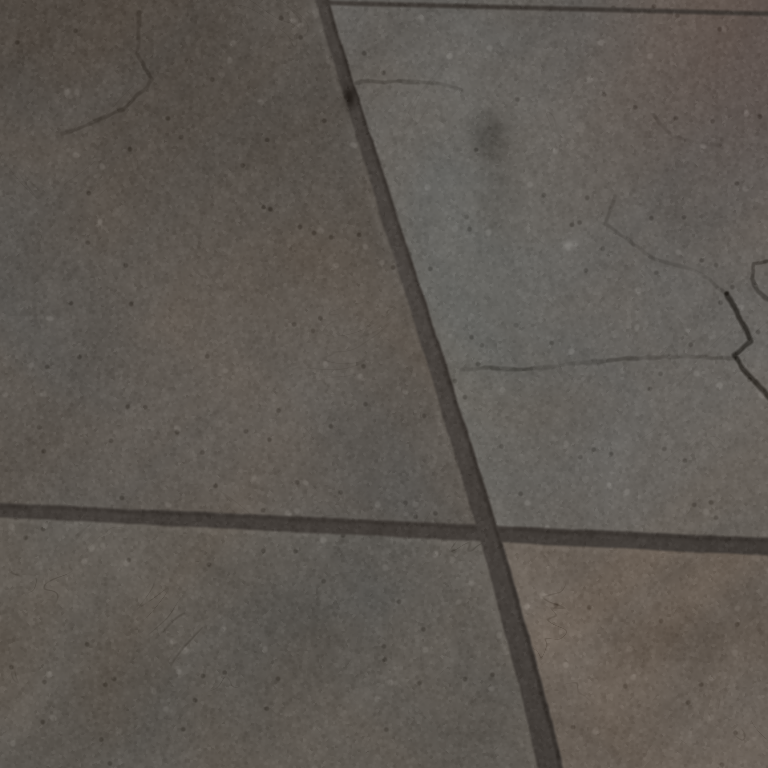
Write a Shadertoy shader that draws this texture.

```glsl
// Worn concrete slabs with dark recessed joints, hairline cracks, stains and grit.

float hash(vec2 p) {
    vec3 q = fract(p.xyx * vec3(0.1031, 0.1030, 0.0973));
    q += dot(q, q.yzx + 33.33);
    return fract((q.x + q.y) * q.z);
}

// Cellular noise: x = distance to nearest site, y = that site's random value
vec2 cellular(vec2 p) {
    vec2 base = floor(p), best = vec2(9.0, 0.0);
    for (int j = -1; j <= 1; j++)
    for (int i = -1; i <= 1; i++) {
        vec2 cell = base + vec2(i, j);
        vec2 site = cell + vec2(hash(cell), hash(cell + 57.0));
        float d = distance(p, site);
        if (d < best.x) best = vec2(d, hash(cell + 113.0));
    }
    return best;
}

// Warped sines, roughly -1 to 1
float layeredSines(vec2 p, int layers) {
    float sum = 0.0, amp = 0.5;
    for (int i = 0; i < layers; i++) {
        p += 0.7 * sin(p.yx * 1.3 + float(i) * 2.1);
        sum += amp * sin(p.x + 1.7) * sin(p.y + 0.4);
        p = mat2(1.45, 1.15, -1.15, 1.45) * p + 3.7;
        amp *= 0.68;
    }
    return sum;
}

// Soft grains with a random brightness each, -0.5 to 0.5
float grain(vec2 p) {
    vec2 c = cellular(p);
    return (c.y - 0.5) * smoothstep(0.85, 0.1, c.x);
}

// Sparse round spots; share sets how many cells hold one
float spots(vec2 p, float share, float radius) {
    vec2 c = cellular(p);
    return step(1.0 - share, c.y) * smoothstep(radius, radius * 0.3, c.x);
}

float blob(vec2 p, vec2 center, vec2 size) {
    vec2 q = (p - center) / size;
    return exp(-dot(q, q));
}

float segmentDistance(vec2 p, vec2 a, vec2 b) {
    vec2 pa = p - a, ba = b - a;
    return length(pa - ba * clamp(dot(pa, ba) / max(dot(ba, ba), 1e-6), 0.0, 1.0));
}

// Line through five points, strongest at its core
float crack(vec2 p, vec2 path[5], float width) {
    float d = 9.0;
    for (int i = 0; i < 4; i++) d = min(d, segmentDistance(p, path[i], path[i + 1]));
    return smoothstep(width, width * 0.2, d);
}

float band(float d, float halfWidth, float soft) {
    return smoothstep(halfWidth + soft, halfWidth - soft, abs(d));
}

// Slab tones, varying across the floor
vec3 slabColor(vec2 p, float rightSide, float lowerSide) {
    vec3 upper = mix(vec3(0.355, 0.335, 0.312), vec3(0.398, 0.382, 0.362), rightSide);
    vec3 lower = mix(vec3(0.370, 0.352, 0.328), vec3(0.408, 0.373, 0.340), rightSide);
    vec3 col = mix(upper, lower, lowerSide);
    col -= vec3(0.045, 0.048, 0.048) * blob(p, vec2(0.12, 1.0), vec2(0.36, 0.25));
    col -= vec3(0.030, 0.055, 0.055) * blob(p, vec2(1.0, 0.94), vec2(0.20, 0.20));
    col += vec3(0.005, 0.018, 0.022) * rightSide * blob(p, vec2(0.60, 0.58), vec2(0.13, 0.3));
    col += vec3(0.030, 0.024, 0.020) * blob(p, vec2(0.24, 0.52), vec2(0.22, 0.18));
    col -= 0.025 * blob(p, vec2(0.18, 0.14), vec2(0.20, 0.09));
    col -= 0.040 * blob(p, vec2(0.88, 0.17), vec2(0.09, 0.035));
    return col;
}

void mainImage(out vec4 fragColor, in vec2 fragCoord) {
    vec2 uv = fragCoord / iResolution.xy;
    float wobble = layeredSines(uv * 38.0, 3);
    vec2 rough = uv + 0.0035 * vec2(wobble, layeredSines(uv.yx * 45.0 + 8.0, 3));

    // Signed distances from the joint centre lines
    float bend = uv.y * (1.0 - uv.y) * 0.07 * (1.0 - uv.y);
    float steep = uv.x - (0.717 - 0.298 * uv.y + bend) + 0.0015 * wobble;
    float flatJoint = uv.y - (0.336 - 0.048 * uv.x) + 0.001 * wobble;
    float topJoint = uv.y - (1.007 - 0.025 * uv.x);
    float rightSide = smoothstep(-0.006, 0.006, steep);
    float lowerSide = smoothstep(0.006, -0.006, flatJoint);

    // Mottling and grit
    vec3 col = slabColor(uv, rightSide, lowerSide);
    float mottle = layeredSines(uv * 11.0 + 2.0, 5);
    col += 0.024 * mottle * mix(1.0, 1.3, lowerSide);
    col += vec3(0.013, 0.002, -0.007) * layeredSines(uv * 8.0 + 15.0, 3);
    float grit = 0.055 * grain(uv * 190.0) + 0.035 * grain(uv * vec2(95.0, 75.0));
    col += grit;
    col -= 0.075 * spots(uv * 48.0 + 11.0, 0.06, 0.22);
    col += 0.055 * spots(rough * 42.0 + 31.0, 0.05, 0.25);

    // Stain and faint veins
    col -= 0.085 * blob(rough, vec2(0.638, 0.825), vec2(0.024, 0.032));
    col -= 0.035 * blob(rough, vec2(0.648, 0.735), vec2(0.026, 0.065));
    col += 0.10 * blob(rough, vec2(0.742, 0.680), vec2(0.010, 0.006));
    float vein = smoothstep(0.035, 0.0, abs(layeredSines(uv * 13.0 + 5.0, 4)));
    col -= vein * smoothstep(0.1, 0.6, mottle) * mix(0.022, 0.055, lowerSide);

    // Cracks
    float deep = crack(rough, vec2[5](vec2(0.948, 0.618), vec2(0.964, 0.583),
        vec2(0.979, 0.557), vec2(0.957, 0.538), vec2(1.005, 0.475)), 0.0055);
    deep += 0.6 * crack(rough, vec2[5](vec2(1.0, 0.661), vec2(0.982, 0.658),
        vec2(0.976, 0.636), vec2(0.985, 0.620), vec2(1.0, 0.610)), 0.004);
    float fine = crack(rough, vec2[5](vec2(0.60, 0.518), vec2(0.69, 0.521),
        vec2(0.768, 0.527), vec2(0.846, 0.536), vec2(0.957, 0.534)), 0.0045);
    fine += 0.7 * crack(rough, vec2[5](vec2(0.80, 0.745), vec2(0.788, 0.707),
        vec2(0.850, 0.665), vec2(0.905, 0.645), vec2(0.948, 0.618)), 0.004);
    fine += 0.8 * crack(rough, vec2[5](vec2(0.182, 0.985), vec2(0.177, 0.930),
        vec2(0.198, 0.896), vec2(0.163, 0.857), vec2(0.080, 0.825)), 0.004);
    fine += 0.9 * crack(rough, vec2[5](vec2(0.465, 0.893), vec2(0.51, 0.893),
        vec2(0.550, 0.892), vec2(0.575, 0.889), vec2(0.600, 0.883)), 0.004);
    fine += 0.5 * crack(rough, vec2[5](vec2(0.853, 0.850), vec2(0.875, 0.820),
        vec2(0.940, 0.810), vec2(0.940, 0.810), vec2(0.940, 0.810)), 0.004);
    col -= 0.19 * min(deep, 1.0) + 0.085 * min(fine, 1.0) * (0.75 + 0.5 * wobble);

    // Joints: worn pale lips, dirt fill, shadowed edges
    float halfWidth = mix(0.0165, 0.0085, uv.y);
    float flatHalf = mix(0.0095, 0.0115, uv.x);
    float lip = band(steep + halfWidth + 0.005, 0.003, 0.004)
              + band(flatJoint + flatHalf + 0.004, 0.002, 0.004);
    col += 0.028 * lip * (0.6 + wobble);
    float steepFill = band(steep, halfWidth, 0.0025);
    float flatFill = band(flatJoint, flatHalf, 0.0025);
    vec3 dirt = vec3(0.262, 0.242, 0.226) + 0.8 * grit + 0.012 * mottle;
    vec3 steepDirt = dirt + 0.025 * blob(uv, vec2(0.53, 0.62), vec2(0.12, 0.25));
    steepDirt -= 0.055 * band(steep - halfWidth * 0.75, 0.0025, 0.003);
    vec3 flatDirt = dirt - 0.04 * band(flatJoint - flatHalf * 0.6, 0.002, 0.004);
    col = mix(col, flatDirt, flatFill);
    col = mix(col, steepDirt, steepFill);
    col = mix(col, dirt - 0.03, 0.9 * rightSide * band(topJoint, 0.003, 0.0025));
    col -= 0.12 * blob(rough, vec2(0.453, 0.873), vec2(0.007, 0.016));
    fragColor = vec4(clamp(col, 0.0, 1.0), 1.0);
}
```
